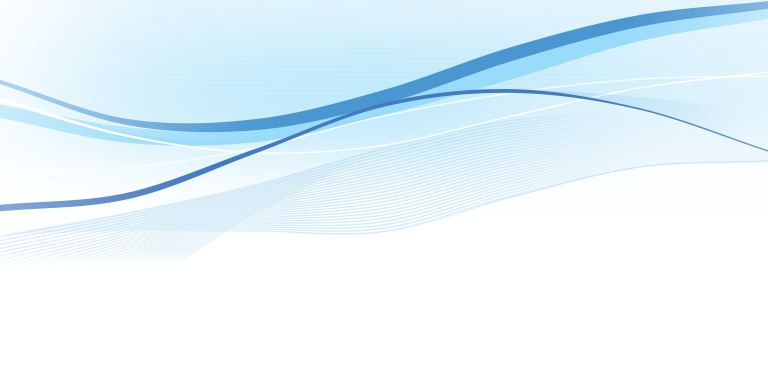
This background is drawn by a Shadertoy shader. Its source:

```glsl
const vec3 WHITE = vec3(0.995, 1.0, 1.0);
const vec3 PALE = vec3(0.90, 0.96, 0.99);
const vec3 SKY = vec3(0.73, 0.91, 0.985);
const vec3 CYAN = vec3(0.60, 0.86, 0.98);
const vec3 AZURE = vec3(0.29, 0.59, 0.82);
const vec3 NAVY = vec3(0.27, 0.48, 0.75);
const vec3 THREAD = vec3(0.66, 0.83, 0.94);

// Curve heights at evenly spaced knots, left to right
const float BLUE_TOP[7] = float[7](0.792, 0.690, 0.690, 0.766, 0.878, 0.961, 0.997);
const float BLUE_LOW[7] = float[7](0.781, 0.674, 0.661, 0.729, 0.841, 0.930, 0.977);
const float CYAN_LOW[7] = float[7](0.693, 0.628, 0.630, 0.701, 0.794, 0.893, 0.951);
const float RIBBON[7] = float[7](0.458, 0.490, 0.607, 0.727, 0.763, 0.716, 0.607);
const float VEIL_TOP[7] = float[7](0.458, 0.490, 0.607, 0.727, 0.765, 0.747, 0.708);
const float WHITE_A[7] = float[7](0.740, 0.646, 0.602, 0.622, 0.698, 0.771, 0.812);
const float WHITE_B[7] = float[7](0.552, 0.563, 0.615, 0.698, 0.758, 0.794, 0.802);
const float MESH_TOP[7] = float[7](0.388, 0.448, 0.521, 0.617, 0.690, 0.700, 0.620);
const float MESH_LOW[7] = float[7](0.388, 0.398, 0.396, 0.393, 0.487, 0.565, 0.581);
const float FOLD[7] = float[7](0.090, 0.234, 0.443, 0.604, 0.690, 0.700, 0.620);

// Smooth cubic through the knots, x in 0..2
float curve(float x, float knots[7]) {
    float s = clamp(x * 3.0, 0.0, 5.9999);
    int i = int(s);
    float f = s - float(i);
    float b = knots[i];
    float c = knots[i + 1];
    float a = i > 0 ? knots[i - 1] : 2.0 * b - c;
    float d = i < 5 ? knots[i + 2] : 2.0 * c - b;
    return b + 0.5 * f * (c - a + f * (2.0 * a - 5.0 * b + 4.0 * c - d
         + f * (3.0 * (b - c) + d - a)));
}

// Coverage of the area between two heights
float band(float y, float low, float high, float px) {
    return clamp((y - low) / px + 0.5, 0.0, 1.0)
         * clamp((high - y) / px + 0.5, 0.0, 1.0);
}

// Coverage of a line of given thickness
float stroke(float y, float center, float thickness, float px) {
    float cover = clamp((0.5 * thickness - abs(y - center)) / px + 0.5, 0.0, 1.0);
    return cover * min(1.0, 2.0 * thickness / px);
}

// Fine threads spread evenly between two heights
float threads(float y, float low, float high, float count, float px) {
    float gap = max(high - low, 0.0001);
    float spacing = gap / count;
    float offset = abs(fract((y - low) / spacing) - 0.5) * spacing;
    float line = 1.0 - smoothstep(0.0, 0.0008 + px, offset);
    line = mix(0.4, line, smoothstep(1.0, 2.5, spacing / px));
    return line * band(y, low, high, px);
}

// Soft elliptical glow
float glow(vec2 p, vec2 center, vec2 size) {
    vec2 q = (p - center) / size;
    return exp(-dot(q, q));
}

void mainImage(out vec4 fragColor, in vec2 fragCoord) {
    vec2 p = fragCoord / iResolution.xy * vec2(2.0, 1.0);
    float px = 1.0 / iResolution.y;
    float x = p.x;
    float y = p.y;
    float fromLeft = smoothstep(-0.1, 0.6, x);
    float toRight = 1.0 - smoothstep(1.6, 2.1, x);

    float blueTop = curve(x, BLUE_TOP);
    float blueLow = curve(x, BLUE_LOW);
    float cyanLow = curve(x, CYAN_LOW);
    float ribbon = curve(x, RIBBON);
    float meshTop = curve(x, MESH_TOP);
    float meshLow = curve(x, MESH_LOW);

    // Sky haze over white
    vec3 color = mix(WHITE, PALE, smoothstep(0.42, 0.75, y) * smoothstep(-0.1, 0.5, x));
    float haze = 0.85 * glow(p, vec2(0.85, 0.76), vec2(0.62, 0.19));
    haze += 0.35 * glow(p, vec2(1.5, 0.80), vec2(0.45, 0.14));
    color = mix(color, SKY, min(haze, 1.0) * smoothstep(0.40, 0.66, y));
    float ripple = 0.5 + 0.5 * cos(y * 500.0 + 6.0 * x);
    color = mix(color, WHITE, 0.12 * ripple * smoothstep(0.6, 0.8, y));

    // Pale sheet on the right and white space beneath it
    float sheet = band(y, meshLow, ribbon, px) * smoothstep(1.0, 1.7, x);
    color = mix(color, vec3(0.93, 0.965, 0.99), 0.5 * sheet);
    color = mix(color, WHITE, 0.7 * band(y, -1.0, meshLow, px));

    // Thread meshes
    float mesh = threads(y, meshLow, meshTop, 26.0, px);
    color = mix(color, THREAD, 0.5 * mesh * (1.0 - smoothstep(1.1, 1.8, x)));
    float fold = threads(y, curve(x, FOLD), meshTop, 30.0, px);
    fold *= smoothstep(0.30, 0.36, y) * (1.0 - smoothstep(0.8, 1.1, x));
    color = mix(color, THREAD, 0.4 * fold);
    color = mix(color, THREAD, 0.6 * stroke(y, meshLow, 0.003, px) * smoothstep(1.0, 1.4, x));

    // Wide cyan and azure bands
    float cyanFade = mix(0.45, 1.0, fromLeft) * mix(0.4, 1.0, toRight);
    float cyanTop = mix(cyanLow + 0.035, blueLow, smoothstep(0.0, 0.7, x));
    color = mix(color, CYAN, cyanFade * band(y, cyanLow, cyanTop, px));
    float azureFade = mix(0.45, 1.0, fromLeft) * mix(0.6, 1.0, toRight);
    color = mix(color, AZURE, azureFade * band(y, blueLow, blueTop, px));
    float sheen = threads(y, blueLow - 0.02, blueTop, 9.0, px);
    color = mix(color, PALE, 0.45 * sheen * (1.0 - smoothstep(0.2, 0.8, x)));

    // White accent lines
    color = mix(color, WHITE, stroke(y, curve(x, WHITE_A), mix(0.010, 0.004, fromLeft), px));
    color = mix(color, WHITE, 0.8 * stroke(y, curve(x, WHITE_B), 0.004, px));

    // Navy ribbon and its veil
    float veil = threads(y, ribbon, curve(x, VEIL_TOP), 14.0, px);
    color = mix(color, AZURE, 0.35 * veil * smoothstep(1.3, 1.4, x) * (1.0 - smoothstep(1.5, 2.0, x)));
    float thickness = mix(0.017, 0.010, smoothstep(0.4, 0.8, x));
    thickness = mix(thickness, 0.004, smoothstep(1.3, 1.7, x));
    float navyFade = mix(0.65, 1.0, fromLeft) * mix(0.7, 1.0, toRight);
    color = mix(color, NAVY, navyFade * stroke(y, ribbon, thickness, px));

    fragColor = vec4(color, 1.0);
}
```
